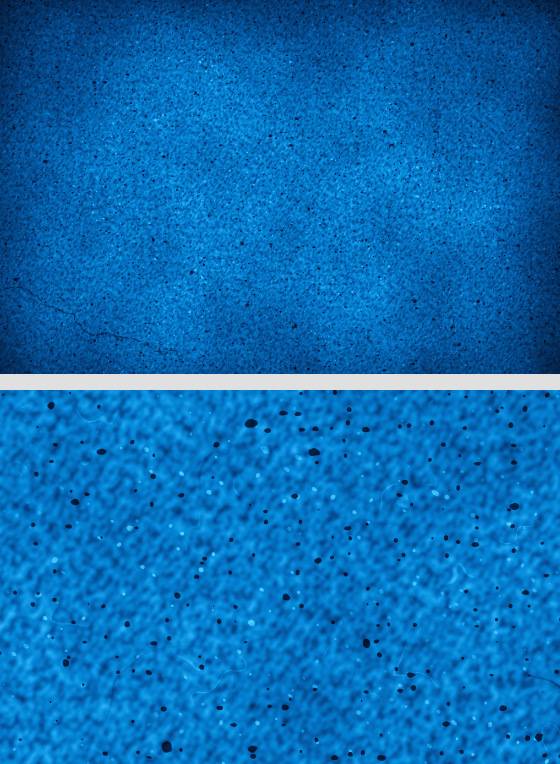
Top: the whole. Bottom: its middle third, enlarged.
Reproduce this texture procedurally as a Shadertoy shader.

```glsl
#define BRIGHTNESS 0.475
#define SIDE_SHADE 0.50
#define TOP_SHADE 0.52
#define BOTTOM_SHADE 0.34
#define MOTTLE 0.26
#define GRAIN 0.48
#define GRAIN_FREQ 125.0
#define PIT_DEPTH 0.75
#define FLECK_LIGHT 0.30
#define CRACK_DEPTH 0.50

vec2 hash2(vec2 p) {
    vec3 q = fract(p.xyx * vec3(0.1031, 0.1030, 0.0973));
    q += dot(q, q.yzx + 33.33);
    return fract((q.xx + q.yz) * q.zy);
}

float gradAt(vec2 cell, vec2 offset) {
    float angle = 6.2832 * hash2(cell).x;
    return dot(vec2(cos(angle), sin(angle)), offset);
}

// Gradient noise, roughly -0.7 to 0.7
float noise(vec2 p) {
    vec2 i = floor(p), f = fract(p);
    vec2 u = f * f * f * (f * (f * 6.0 - 15.0) + 10.0);
    vec2 e = vec2(1.0, 0.0);
    return mix(mix(gradAt(i, f), gradAt(i + e, f - e), u.x),
               mix(gradAt(i + e.yx, f - e.yx), gradAt(i + 1.0, f - 1.0), u.x), u.y);
}

float fbm(vec2 p) {
    float sum = 0.0, amp = 1.0;
    for (int i = 0; i < 5; i++) {
        sum += amp * noise(p);
        p = mat2(1.6, 1.2, -1.2, 1.6) * p + 17.3;
        amp *= 0.6;
    }
    return sum;
}

// Coverage of a stroke at distance d, with an edge one pixel soft
float stroke(float d, float halfWidth) {
    float soft = 0.6 / iResolution.y;
    return 1.0 - smoothstep(halfWidth - soft, halfWidth + soft, abs(d));
}

// One uneven spot in a share of the grid cells
float spots(vec2 p, float freq, float share, float radius, float seed) {
    vec2 c = p * freq + seed;
    vec2 place = hash2(floor(c) + seed), kind = hash2(floor(c) + seed + 57.0);
    vec2 d = (fract(c) - 0.25 - 0.5 * place) / freq;
    d.x *= mix(0.6, 1.3, place.y);
    float r = radius * (0.4 + 0.8 * kind.y);
    return step(kind.x, share) * stroke(length(d) + 0.0012 * noise(p * 200.0), r);
}

// Broken hairlines along the zero contour of noise
float hairlines(vec2 p, float freq, float halfWidth, float seed) {
    vec2 q = p * freq + seed;
    q += 0.35 * vec2(noise(q * 3.0), noise(q * 3.0 + 31.0));
    float gaps = smoothstep(0.12, 0.38, noise(p * freq * 1.3 + seed * 2.0));
    return gaps * stroke(noise(q) / freq, halfWidth);
}

// Two long wandering cracks: lower left and right
float longCracks(vec2 p) {
    float wander = 0.035 * fbm(p * 9.0);
    float low = p.y - 0.235 + 0.42 * p.x - 0.014 * sin(18.0 * p.x) - wander;
    float side = p.x - 1.20 - 0.028 * sin(15.0 * p.y + 0.8) - wander;
    float lowLine = stroke(low * 0.9, 0.0018) * smoothstep(0.56, 0.44, p.x);
    float sideLine = stroke(side, 0.0012) * smoothstep(-0.25, 0.2, noise(p * 7.0 + 5.0));
    return max(lowLine, 0.8 * sideLine * smoothstep(0.93, 0.85, p.y));
}

vec3 blueTone(float g) {
    float glow = smoothstep(0.50, 0.85, g);
    return vec3(0.014 + 0.3 * glow, g, g * (2.27 - 1.3 * g));
}

void mainImage(out vec4 fragColor, in vec2 fragCoord) {
    vec2 p = fragCoord / iResolution.y;
    vec2 q = 2.0 * fragCoord / iResolution.xy - 1.0;

    // Uneven vignette and cloudy plaster
    vec2 edge = abs(q + 0.10 * vec2(noise(p * 3.0), noise(p * 3.0 + 40.0)));
    float tone = BRIGHTNESS * (1.0 - SIDE_SHADE * pow(edge.x, 3.5));
    tone *= 1.0 - (q.y > 0.0 ? TOP_SHADE : BOTTOM_SHADE) * pow(edge.y, 3.0);
    tone *= 1.0 + MOTTLE * fbm(p * 3.2 + 8.0);
    float band = smoothstep(0.25, 0.53, p.x) * smoothstep(0.56, 0.54, p.x);
    tone *= 1.0 + 0.07 * band * smoothstep(0.75, 0.45, p.y);

    // Fine grain, drawn out along a falling diagonal
    vec2 along = mat2(0.82, 0.57, -0.57, 0.82) * p;
    float grain = noise(along * GRAIN_FREQ * vec2(1.25, 0.85));
    grain += 0.6 * noise(p.yx * GRAIN_FREQ * 0.55 + along + 70.0);
    grain += 0.5 * noise(along.yx * GRAIN_FREQ * 1.5 + 150.0);
    tone *= 1.0 + GRAIN * grain * (grain < 0.0 ? 1.15 : 0.85);

    // Pits and flecks from coarse and rare to fine and common
    float pits = 0.0, flecks = 0.0;
    for (int i = 0; i < 3; i++) {
        float k = float(i), freq = 13.0 * exp2(1.2 * k);
        float radius = 0.0045 * exp2(-0.6 * k), share = 0.10 + 0.07 * k;
        pits = max(pits, spots(p, freq, share, radius, 11.0 + 9.0 * k));
        flecks = max(flecks, spots(along + 2.0, freq, share, radius * 0.85, 83.0 + 7.0 * k));
    }
    float patchy = smoothstep(-0.4, 0.35, noise(p * 5.0 + 90.0));
    flecks *= 0.35 + 0.65 * patchy;
    flecks = max(flecks, 0.4 * hairlines(p, 14.0, 0.0010, 23.0));

    float cracks = max(longCracks(p), 0.6 * hairlines(p, 5.0, 0.0009, 61.0));
    tone *= 1.0 - CRACK_DEPTH * cracks;
    tone *= 1.0 - PIT_DEPTH * pits;
    tone += FLECK_LIGHT * flecks * smoothstep(0.0, 0.45, tone);

    fragColor = vec4(blueTone(clamp(tone, 0.015, 0.85)), 1.0);
}
```
